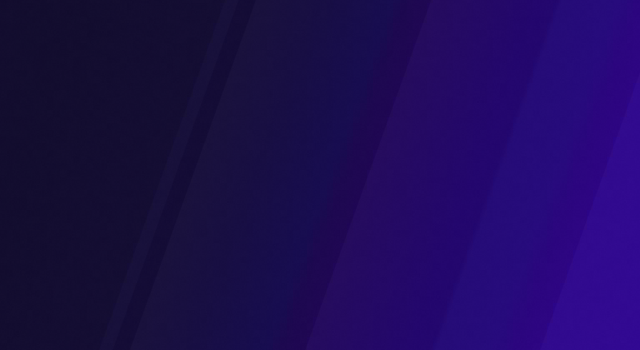
Write a Shadertoy shader that draws this background.

```glsl
// Diagonal bands of light fading from midnight navy to vivid violet.

// Paints a gradient band over the base, from its left edge onward.
vec3 paintBand(vec3 base, float s, float left, float right, float soft, vec3 first, vec3 last) {
    vec3 tint = mix(first, last, clamp((s - left) / (right - left), 0.0, 1.0));
    return mix(base, tint, smoothstep(left - soft, left + soft, s));
}

float hash(vec2 p) {
    return fract(sin(dot(p, vec2(12.99, 78.23))) * 4375.5);
}

// Centred random value, constant over square cells.
float cellNoise(vec2 p, float cells) {
    return hash(floor(p * cells)) - 0.5;
}

float luma(vec3 c) {
    return dot(c, vec3(0.299, 0.587, 0.114));
}

// Slanted coordinate: where the band through p meets the bottom edge
float slant(vec2 p) {
    return p.x - 0.36 * p.y;
}

vec3 bandColor(float s) {
    float crisp = 0.0015;

    // Dark side with a thin pale streak and its shadow
    vec3 midnight = vec3(0.073, 0.051, 0.182);
    vec3 streak = vec3(0.092, 0.064, 0.230);
    vec3 shadow = vec3(0.078, 0.047, 0.210);
    vec3 color = mix(midnight, vec3(0.078, 0.052, 0.198), smoothstep(-0.1, 0.15, s));
    color = paintBand(color, s, 0.155, 0.176, crisp, streak, streak);
    color = paintBand(color, s, 0.176, 0.200, crisp, shadow, shadow);

    // Navy, turning to blue and then plum
    color = paintBand(color, s, 0.203, 0.300, crisp, vec3(0.100, 0.069, 0.236), vec3(0.093, 0.057, 0.262));
    color = paintBand(color, s, 0.300, 0.415, 0.010, vec3(0.093, 0.057, 0.262), vec3(0.092, 0.050, 0.315));
    color = paintBand(color, s, 0.428, 0.475, 0.014, vec3(0.112, 0.034, 0.310), vec3(0.122, 0.027, 0.325));

    // Purple, indigo and violet
    color = paintBand(color, s, 0.477, 0.645, crisp, vec3(0.145, 0.046, 0.365), vec3(0.138, 0.025, 0.430));
    color = paintBand(color, s, 0.677, 0.775, 0.006, vec3(0.145, 0.046, 0.465), vec3(0.152, 0.042, 0.490));
    color = paintBand(color, s, 0.785, 0.842, 0.022, vec3(0.166, 0.022, 0.490), vec3(0.178, 0.020, 0.510));
    return paintBand(color, s, 0.844, 1.000, crisp, vec3(0.190, 0.040, 0.555), vec3(0.196, 0.034, 0.575));
}

void mainImage(out vec4 fragColor, in vec2 fragCoord) {
    vec2 square = fragCoord / iResolution.x;

    // Brightness follows the smooth bands, hue steps over a coarse grid
    float hueCells = 96.0;
    vec3 hue = bandColor(slant((floor(square * hueCells) + 0.5) / hueCells));
    vec3 color = hue + luma(bandColor(slant(square))) - luma(hue);

    // Fine grain over faint coarse mottling
    color += 0.006 * cellNoise(square, 512.0) + 0.004 * cellNoise(square, 96.0);
    fragColor = vec4(color, 1.0);
}
```
